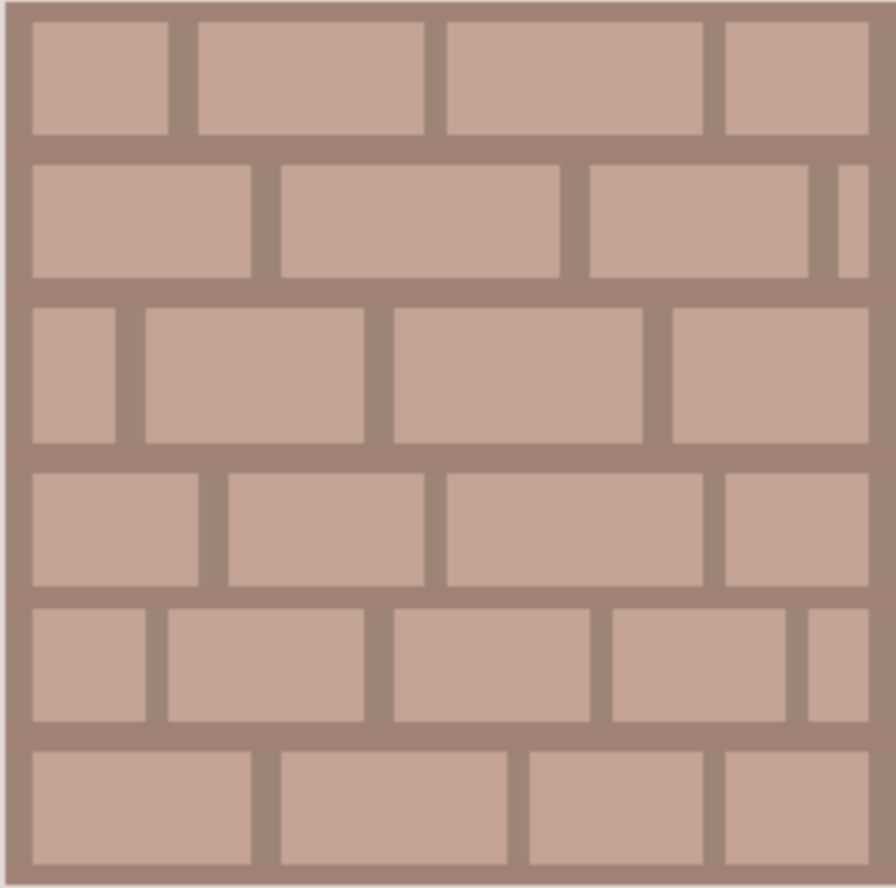
This pattern is drawn by a Shadertoy shader. Its source:

```glsl
#define CELLS vec2(118.98, 118.05)      // fine cells across the canvas
#define WALL_ORIGIN vec2(4.34, 3.1)     // lower left brick corner, in cells
#define EDGE_SOFTNESS 0.36              // half width of an edge, in cells
#define FRAME_LOW vec2(0.7, 0.4)        // pale rim at left and bottom
#define FRAME_HIGH vec2(-0.5, 0.25)     // pale rim at right and top
#define BRICK_COLOR vec3(0.769, 0.643, 0.588)
#define BED_COLOR vec3(0.622, 0.510, 0.458)
#define HEAD_COLOR vec3(0.612, 0.518, 0.462)
#define RIM_COLOR vec3(0.89, 0.86, 0.85)

const int ROWS = 6;
const int BRICKS_PER_ROW = 5;
const float WALL_UNITS = 30.0;

// Head joints of each course, bottom to top; each is one unit wide.
const vec4 JOINTS[ROWS] = vec4[ROWS](
    vec4(8, 17, 24, 30), vec4(4, 12, 20, 27), vec4(6, 14, 24, 30),
    vec4(3, 12, 22, 30), vec4(8, 19, 28, 30), vec4(5, 14, 24, 30));

// Snap coarse units to fine cells, giving joints of three or four cells.
float snapX(float unit) { return floor(3.7 * unit + 0.25); }
float snapY(float unit) { return ceil(3.704 * unit - 0.1); }

// Smooth coverage of the interval from low to high.
float span(float x, float low, float high, float softness) {
    return smoothstep(-softness, softness, min(x - low, high - x));
}

void mainImage(out vec4 fragColor, in vec2 fragCoord) {
    vec2 canvas = fragCoord / iResolution.xy * CELLS;
    vec2 p = canvas - WALL_ORIGIN;
    vec2 soft = max(vec2(EDGE_SOFTNESS), 0.7 * CELLS / iResolution.xy);

    // Courses: the fourth from the bottom is one unit taller.
    float course = 0.0;
    float brick = 0.0;
    for (int row = 0; row < ROWS; row++) {
        float base = 5.0 * float(row) + (row > 3 ? 1.0 : 0.0);
        float height = row == 3 ? 5.0 : 4.0;
        float inRow = span(p.y, snapY(base), snapY(base + height), soft.y);
        course = max(course, inRow);

        // Bricks fill the gaps between neighbouring joints.
        float left = 0.0;
        for (int i = 0; i < BRICKS_PER_ROW; i++) {
            float right = i < 4 ? JOINTS[row][i] : WALL_UNITS;
            brick = max(brick, inRow * span(p.x, snapX(left), snapX(right), soft.x));
            left = right + 1.0;
        }
    }

    // Mortar, bricks, then the pale rim.
    vec3 color = mix(BED_COLOR, HEAD_COLOR, course);
    color = mix(color, BRICK_COLOR, brick);
    vec2 frameHigh = CELLS - FRAME_HIGH;
    float inside = span(canvas.x, FRAME_LOW.x, frameHigh.x, soft.x)
                 * span(canvas.y, FRAME_LOW.y, frameHigh.y, soft.y);
    color = mix(RIM_COLOR, color, inside);

    fragColor = vec4(color, 1.0);
}
```
